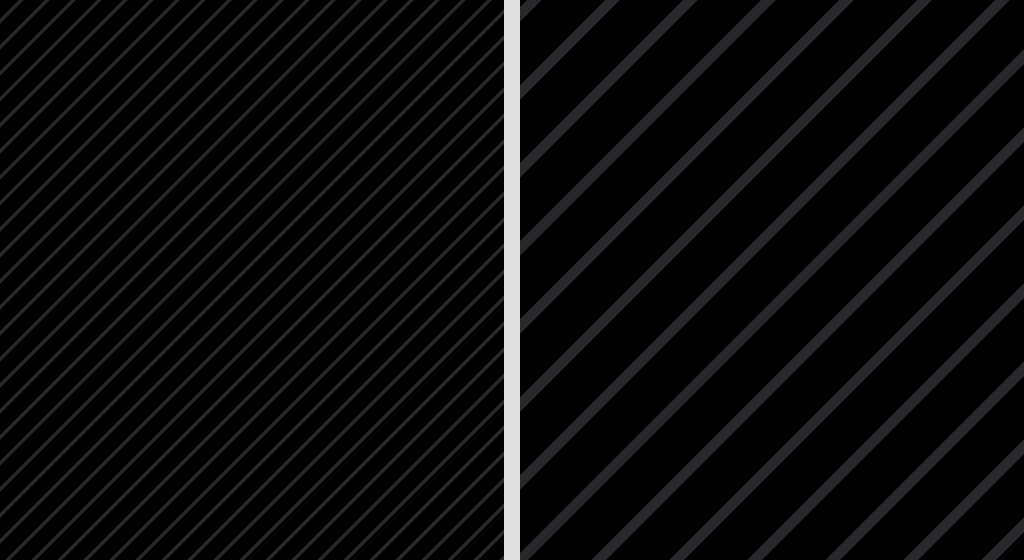
Left: the whole. Right: its middle third, enlarged.
Write a Shadertoy shader that draws this pattern.

```glsl
// Thin charcoal pinstripes rising at 45 degrees over a black ground.
// One diagonal coordinate is folded into equal periods, and the distance
// to the nearest stripe centre is thresholded with a one pixel soft edge.

// Distance to the nearest diagonal stripe centre line, in canvas heights.
float stripeDistance(vec2 p, float period, float firstStripe) {
    float diagonal = p.x + (1.0 - p.y) - firstStripe;
    float folded = abs(fract(diagonal / period + 0.5) - 0.5) * period;
    return folded * sqrt(0.5); // horizontal gap to perpendicular distance
}

void mainImage(out vec4 fragColor, in vec2 fragCoord) {
    // Canvas height is one unit; the period is measured along the top edge.
    vec2 p = fragCoord / iResolution.y;
    float pixel = 1.0 / iResolution.y;

    // Signed distance to the stripe edge, then its coverage.
    float edge = stripeDistance(p, 0.04644, 0.0382) - 0.0031;
    float stripe = 1.0 - smoothstep(-0.5 * pixel, 0.5 * pixel, edge);

    vec3 ground = vec3(0.0);
    vec3 charcoal = vec3(0.16, 0.16, 0.175);
    fragColor = vec4(mix(ground, charcoal, stripe), 1.0);
}
```
